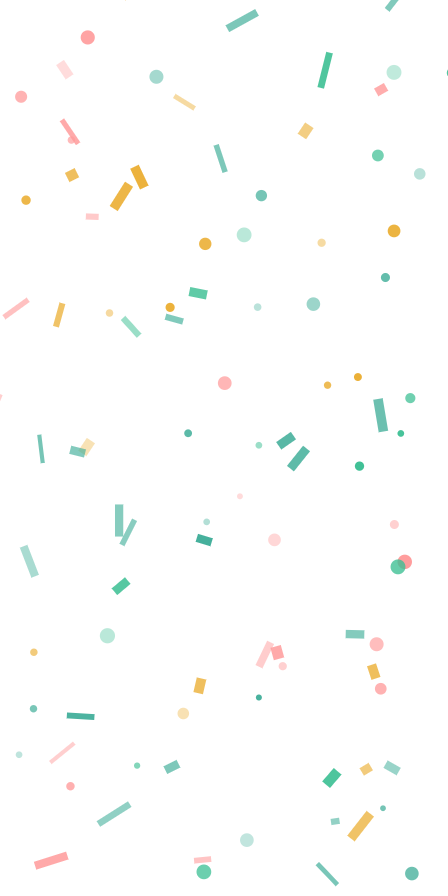
Give the GLSL for this pattern, as a Shadertoy shader.

```glsl
// Sparse confetti of translucent dots, sticks and chips on a white ground

// Random value number k of one piece
float hash(vec2 cell, float k) {
    return fract(sin(dot(cell, vec2(12.9898, 78.233)) + k * 37.719) * 43758.5453);
}

float boxDistance(vec2 p, vec2 halfSize) {
    vec2 d = abs(p) - halfSize;
    return length(max(d, 0.0)) + min(max(d.x, d.y), 0.0);
}

vec3 confettiColor(float pick) {
    vec3 green = vec3(0.24, 0.75, 0.58);
    vec3 teal  = vec3(0.27, 0.69, 0.61);
    vec3 pink  = vec3(1.00, 0.60, 0.60);
    vec3 amber = vec3(0.92, 0.68, 0.19);
    return pick < 0.22 ? green : pick < 0.51 ? teal : pick < 0.76 ? pink : amber;
}

void mainImage(out vec4 fragColor, in vec2 fragCoord) {
    // The canvas is one unit wide
    vec2 uv = fragCoord / iResolution.x;
    float pixel = 1.0 / iResolution.x;
    const float columns = 7.0;
    float rows = ceil(columns * iResolution.y / iResolution.x);
    vec3 color = vec3(1.0);

    // One loosely jittered piece per cell, painted in order
    for (float y = 0.0; y < rows; y++)
    for (float x = 0.0; x < columns; x++) {
        vec2 cell = vec2(x, y);
        vec2 jitter = vec2(hash(cell, 1.0), hash(cell, 2.0)) - 0.5;
        vec2 p = uv - (cell + 0.5 + jitter * 1.5) / columns;
        if (dot(p, p) > 0.004) continue;

        float angle = 6.2832 * hash(cell, 3.0);
        float c = cos(angle), s = sin(angle);
        vec2 q = mat2(c, -s, s, c) * p;

        float kind = hash(cell, 4.0);
        float a = hash(cell, 5.0);
        float b = hash(cell, 6.0);
        float d;
        if (kind < 0.5)
            d = length(p) - mix(0.006, 0.0172, a);                            // dot
        else if (kind < 0.8)
            d = boxDistance(q, vec2(mix(0.025, 0.043, a), mix(0.0045, 0.011, b))); // stick
        else
            d = boxDistance(q, vec2(mix(0.009, 0.021, a), mix(0.006, 0.012, b)));  // chip

        float opacity = mix(0.32, 1.0, hash(cell, 7.0));
        float coverage = clamp(0.5 - d / pixel, 0.0, 1.0);
        color = mix(color, confettiColor(hash(cell, 8.0)), coverage * opacity);
    }

    fragColor = vec4(color, 1.0);
}
```
